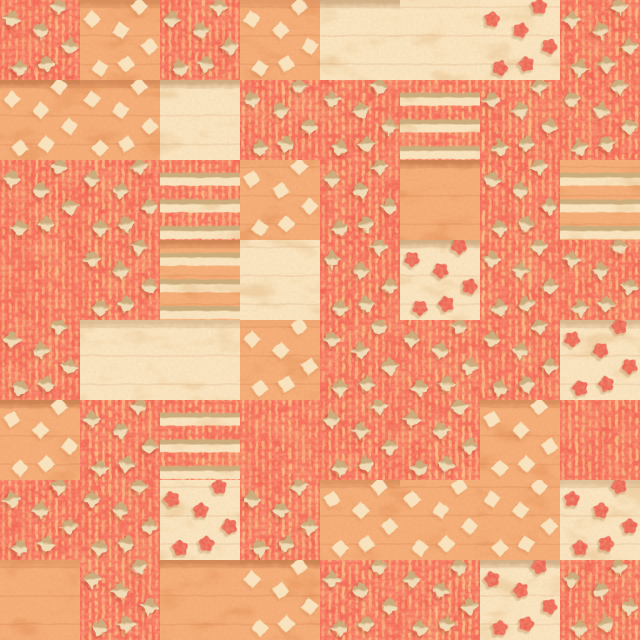
Give the GLSL for this pattern, as a Shadertoy shader.

```glsl
#define TILES 8.0
#define WARP 12.0
#define STRIPES 3.0
#define DOT_SIZE 0.112
#define WEAR 1.0
#define PEACH vec3(0.96, 0.68, 0.47)
#define CREAM vec3(0.975, 0.89, 0.745)
#define CORAL vec3(0.98, 0.52, 0.43)
#define RED vec3(0.95, 0.41, 0.34)
#define GOLD vec3(0.97, 0.74, 0.50)
#define TAN vec3(0.80, 0.68, 0.49)

float hash(vec2 p) {
    vec3 h = fract(vec3(p.xyx) * 0.1031);
    h += dot(h, h.yzx + 33.33);
    return fract((h.x + h.y) * h.z);
}

// Gradient noise, roughly -0.7 to 0.7
float corner(vec2 i, vec2 f, vec2 o) {
    float a = 6.2832 * hash(i + o);
    return dot(vec2(cos(a), sin(a)), f - o);
}

float noise(vec2 p) {
    vec2 i = floor(p), f = fract(p);
    vec2 u = f * f * f * (f * (f * 6.0 - 15.0) + 10.0);
    return mix(mix(corner(i, f, vec2(0, 0)), corner(i, f, vec2(1, 0)), u.x),
               mix(corner(i, f, vec2(0, 1)), corner(i, f, vec2(1, 1)), u.x), u.y);
}

float fbm(vec2 p) {
    return noise(p) + 0.5 * noise(p * 2.1 + 7.0) + 0.25 * noise(p * 4.3 + 19.0);
}

// Shuffles the 64 tiles without duplicates, so each kind keeps its share
int shuffledRank(vec2 cell) {
    ivec2 c = ivec2(mod(cell, 8.0));
    int n = c.x + 8 * c.y;
    for (int i = 0; i < 3; i++) {
        n = (n * 37 + 11) & 63;
        n ^= n >> 3;
    }
    return n;
}

// Stained paper with faint seams and a shaded upper edge
vec3 paper(vec3 tint, vec2 q, vec2 f, float shade) {
    float stain = fbm(q * vec2(1.7, 3.2));
    vec3 col = tint * (1.0 + WEAR * 0.025 * noise(q * 30.0));
    col = mix(col, tint * vec3(0.94, 0.86, 0.77), WEAR * smoothstep(0.0, 0.75, stain) * 0.6);
    float seam = abs(fract(f.y * 2.8 + 0.25 + 0.04 * noise(q * 4.0)) - 0.5) / 2.8;
    col *= 1.0 - vec3(0.03, 0.06, 0.08) * (1.0 - smoothstep(0.004, 0.018, seam));
    float edge = 1.0 - smoothstep(0.02, 0.13, f.y + 0.02 * noise(q * 12.0));
    return mix(col, tint * vec3(0.84, 0.76, 0.69), edge * shade);
}

// Coarse red cloth with broken gold warp threads
vec3 weave(vec2 q, float aa) {
    vec2 t = (q + 0.018 * vec2(noise(q * 13.0), noise(q * 13.0 + 40.0))) * WARP;
    vec2 d = abs(fract(t) - 0.5);
    float knot = hash(floor(t));
    vec3 col = mix(RED, CORAL, clamp(0.25 + 0.7 * knot + 0.6 * noise(q * 18.0), 0.0, 1.0));
    col = mix(col, vec3(0.97, 0.60, 0.46), smoothstep(-0.1, 0.6, fbm(q * 2.5)) * 0.55);
    float blur = aa * WARP;
    float weft = 1.0 - smoothstep(0.06, 0.16 + blur, d.y);
    col = mix(col, RED, weft * 0.4);
    float fray = smoothstep(-0.45, 0.2, noise(vec2(floor(t.x) * 7.3, q.y * 15.0)));
    float warp = 1.0 - smoothstep(0.07, 0.20 + blur, d.x);
    col = mix(col, GOLD, warp * fray * (0.6 + 0.4 * hash(vec2(floor(t.x), 5.0))));
    return col * (1.0 + WEAR * 0.05 * noise(q * 45.0));
}

// Two arcs of three spots: x is signed distance, y is height within the spot
vec2 spots(vec2 f, vec2 cell, bool rosette) {
    vec2 best = vec2(1.0, 0.0);
    for (int i = 0; i < 6; i++) {
        float j = float(i % 3);
        vec2 centre = i < 3 ? vec2(0.15 + 0.36 * j, 0.24 + 0.11 * j + 0.03 * j * j)
                            : vec2(0.25, 0.85) + j * vec2(0.415, 0.285) - j * j * vec2(0.085, 0.335);
        float tilt = 0.45 * (hash(cell * 7.0 + float(i) * 3.1) - 0.5);
        vec2 p = mat2(cos(tilt), sin(tilt), -sin(tilt), cos(tilt)) * (f - centre);
        float petals = 0.8 + 0.1 * cos(5.0 * atan(p.y, p.x) + tilt * 9.0);
        float diamond = length(vec2(abs(p.x) + abs(p.y), 0.25 * (abs(p.x) - abs(p.y)))) - DOT_SIZE;
        float d = rosette ? length(p) - DOT_SIZE * petals : diamond * 0.7071;
        if (d < best.x) best = vec2(d, p.y);
    }
    return best;
}

void mainImage(out vec4 fragColor, in vec2 fragCoord) {
    vec2 uv = fragCoord / iResolution.y;
    vec2 q = vec2(uv.x, 1.0 - uv.y) * TILES;
    q += WEAR * 0.008 * noise(q * 6.0);
    vec2 cell = floor(q), f = fract(q);
    float aa = TILES / iResolution.y;

    // Ground and overlay of this tile
    int rank = shuffledRank(cell);
    bool peach = rank < 17, red = rank > 28;
    bool striped = rank == 15 || rank == 16 || (rank > 31 && rank < 35);
    bool dotted = (rank > 2 && rank < 15) || (rank > 22 && rank < 29) || rank > 34;
    float shade = smoothstep(0.25, 0.9, hash(cell + 3.0));
    vec3 cloth = weave(q, aa);
    vec3 cream = paper(CREAM, q, f, shade);
    vec3 col = red ? cloth : peach ? paper(PEACH, q, f, shade) : cream;

    if (striped) {
        float s = fract(f.y * STRIPES + 0.03 * noise(q * 9.0));
        float blur = aa * STRIPES;
        vec3 gap = mix(TAN, cream, smoothstep(0.62, 0.70, s));
        float band = smoothstep(0.48 - blur, 0.48 + blur, s) * smoothstep(0.0, 2.0 * blur, 1.0 - s);
        col = mix(col, gap, band);
    }
    if (dotted) {
        bool rosette = !red && !peach;
        float ragged = (red ? 0.035 : 0.012) * WEAR * noise(q * 17.0);
        vec2 spot = spots(f, cell, rosette) + vec2(ragged, 0.0);
        float shadow = 1.0 - smoothstep(-0.01, 0.03, spots(f - vec2(-0.02, 0.025), cell, rosette).x);
        col = mix(col, col * vec3(0.87, 0.80, 0.72), shadow * (peach ? 0.25 : 0.7));
        float fold = smoothstep(-0.025, 0.015, spot.y + 0.03 * noise(q * 14.0));
        vec3 ink = red ? mix(TAN, CREAM * 0.97, fold) : CREAM;
        if (rosette) ink = mix(RED, CORAL, 0.5 + noise(q * 22.0)) * 0.97;
        col = mix(col, ink, 1.0 - smoothstep(-aa, aa, spot.x));
    }
    fragColor = vec4(clamp(col, 0.0, 1.0), 1.0);
}
```
